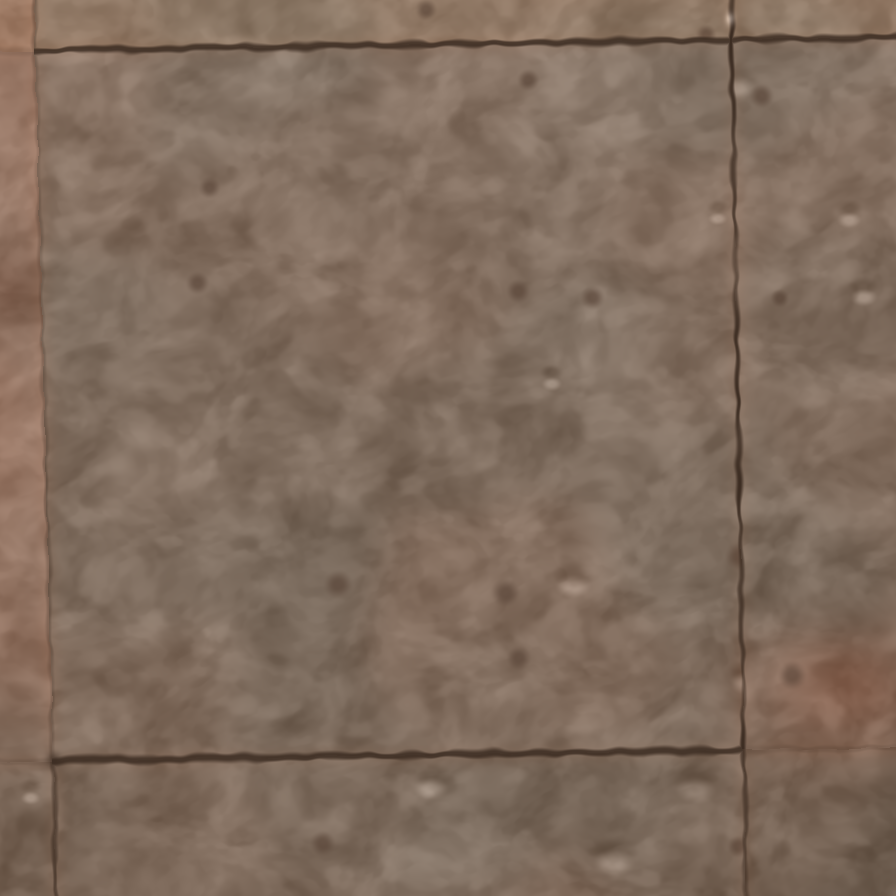
Give the GLSL for this texture, as a WebGL 2 fragment shader.

```glsl
#version 300 es
precision highp float;
// Worn square stone paving: one full slab, cut-off neighbours, thin uneven seams.
uniform vec2 u_resolution;
out vec4 fragColor;

vec3 hash3(vec2 p) {
  vec3 q = vec3(dot(p, vec2(127.1, 311.7)), dot(p, vec2(269.5, 183.3)), dot(p, vec2(419.2, 371.9)));
  return fract(sin(q) * 43758.55);
}

// Smooth cellular noise: random cell values blended by distance, centred on zero.
float cellNoise(vec2 p) {
  vec2 cell = floor(p);
  float sum = 0.0, weight = 0.0;
  for (int j = -1; j <= 1; j++)
    for (int i = -1; i <= 1; i++) {
      vec2 c = cell + vec2(i, j);
      vec3 h = hash3(c);
      vec2 d = c + 0.15 + 0.7 * h.xy - p;
      float w = exp(-5.0 * dot(d, d));
      sum += w * h.z;
      weight += w;
    }
  return sum / weight - 0.5;
}

// Soft round blemish, one at most per cell; rarity is the chance of an empty cell.
float blemish(vec2 p, float rarity, float radius) {
  vec3 h = hash3(floor(p));
  vec2 d = fract(p) - 0.25 - 0.5 * h.xy;
  float size = radius * (0.6 + 0.8 * fract(h.z * 17.0));
  return step(rarity, h.z) * (1.0 - smoothstep(0.2 * size, size, length(d)));
}

// Soft elliptical patch for stains.
float patchAt(vec2 p, vec2 centre, vec2 radius) {
  vec2 d = (p - centre) / radius;
  return exp(-dot(d, d));
}

// Slab coordinates: slightly skewed grid whose full slab spans 0..1.
vec2 slabGrid(vec2 p) {
  float drop = 1.0 - p.y;
  return vec2((p.x - 0.038 - 0.025 * drop) / (0.778 - 0.008 * drop),
              (p.y - 0.150 - 0.0155 * p.x) / 0.793);
}

// Rough stone surface: stretched slanted mottling over finer grain.
float mottle(vec2 p) {
  vec2 q = mat2(0.72, -0.42, 0.42, 0.95) * p;
  q += 0.006 * sin(q.yx * 37.0 + 2.0 * sin(q * 23.0));
  return 0.045 * cellNoise(q * 9.0) + 0.085 * cellNoise(q * 26.0 + 5.0)
       + 0.080 * cellNoise(q * 52.0 + 11.0) + 0.035 * cellNoise(q * 110.0 + 23.0);
}

void main() {
  vec2 uv = gl_FragCoord.xy / u_resolution;
  vec2 wobble = 0.0012 * sin(uv.yx * 43.0 + 1.5 * sin(uv.yx * 91.0));
  vec2 grid = slabGrid(uv + wobble);
  vec2 slab = floor(grid);
  vec2 edge = floor(grid + 0.5);
  vec2 stonePos = uv + slab * 3.7;

  // Stone body with a light falloff toward the lower right
  vec3 color = vec3(0.508, 0.432, 0.374) + mottle(stonePos);
  color += 0.026 * (uv.y - 0.5) - 0.012 * (uv.x - 0.4);
  color -= 0.05 * patchAt(uv, vec2(1.02, 0.0), vec2(0.25, 0.2));
  color -= 0.06 * patchAt(uv, vec2(0.0, 0.03), vec2(0.1, 0.11));

  // Neighbour tints: rosy at left, ochre above, reddish stain at right
  float leftSlab = 1.0 - step(0.0, slab.x);
  color += leftSlab * smoothstep(0.1, 0.3, uv.y) * vec3(0.065, 0.022, 0.012);
  color += step(1.0, slab.y) * vec3(0.035, 0.022, 0.005);
  color += patchAt(uv, vec2(0.95, 0.23), vec2(0.11, 0.07)) * vec3(0.04, -0.012, -0.022);
  color -= leftSlab * patchAt(uv, vec2(0.01, 0.68), vec2(0.03, 0.04)) * vec3(0.07, 0.08, 0.08);
  color += cellNoise(uv * 7.0 + 40.0) * vec3(0.025, -0.004, -0.012);

  // Dark pits and pale chips shaded along their upper rim
  float pits = blemish(stonePos * 9.0 + 2.3, 0.80, 0.12);
  color = mix(color, vec3(0.33, 0.25, 0.20), 0.6 * pits);
  vec2 chipPos = stonePos * vec2(6.0, 9.0) + 7.6;
  color -= 0.07 * blemish(chipPos - vec2(0.0, 0.12), 0.86, 0.13);
  color += 0.13 * blemish(chipPos, 0.86, 0.11);

  // Seam strength: dark above and below the full slab, faint on the left
  vec2 gap = abs(grid - edge) * vec2(0.775, 0.793);
  float rough = cellNoise(uv * 34.0 + 9.0);
  float inColumn = 1.0 - step(0.5, abs(slab.x));
  float acrossInk = max(inColumn, step(1.0, edge.y) * step(1.0, slab.x));
  acrossInk = mix(0.15, 0.85, acrossInk);
  float downInk = mix(0.28, 0.72, step(1.0, edge.x) * step(0.0, slab.y));
  downInk = max(downInk, 0.55 * (1.0 - step(0.0, slab.y)));
  downInk *= 1.0 + 0.9 * cellNoise(uv * 15.0);

  // Dusty shoulders, then the narrow gaps themselves
  vec2 shoulder = exp(-gap * gap / 0.00012);
  color += 0.35 * max(shoulder.x, shoulder.y) * vec3(0.05, 0.015, 0.0);
  float across = 1.0 - smoothstep(0.0012, 0.0062 + 0.005 * rough, gap.y);
  float down = 1.0 - smoothstep(0.0004, 0.0046 + 0.004 * rough, gap.x);
  float seam = max(across * acrossInk, down * downInk);
  color = mix(color, vec3(0.23, 0.17, 0.13), clamp(seam, 0.0, 1.0));

  // Dark crumbled corners and a pale fleck at the upper right joint
  color = mix(color, vec3(0.22, 0.16, 0.12), 0.6 * patchAt(uv, vec2(0.06, 0.152), vec2(0.008)));
  color += 0.3 * patchAt(uv, vec2(0.815, 0.979), vec2(0.005, 0.007));
  fragColor = vec4(clamp(color, 0.0, 1.0), 1.0);
}
```
